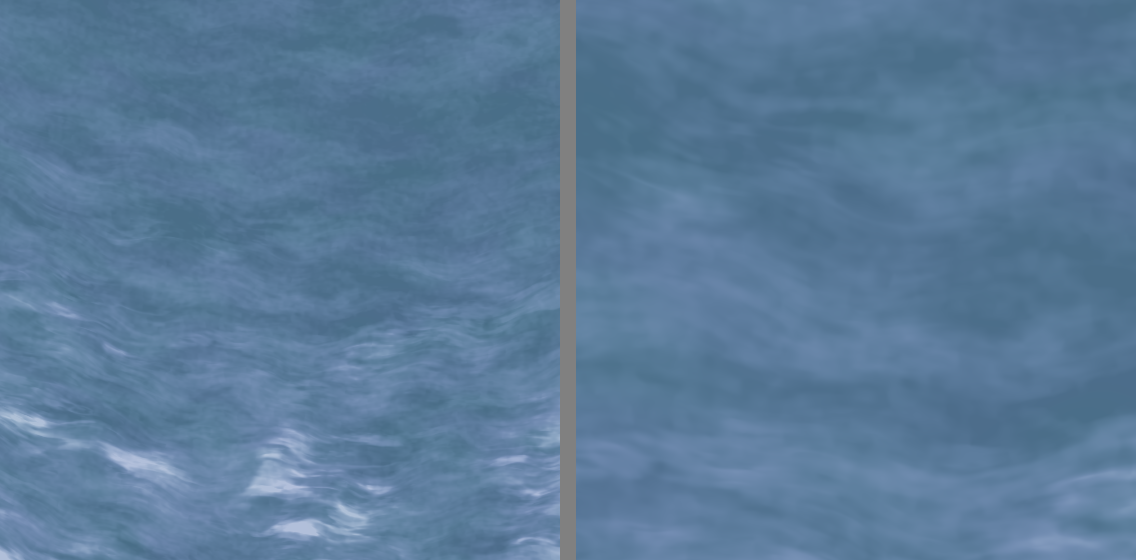
Left: the whole. Right: its middle third, enlarged.
Give the GLSL for this texture, as a WebGL 2 fragment shader.

```glsl
#version 300 es
precision highp float;

uniform vec2 u_resolution;
out vec4 fragColor;

vec3 hash3(vec2 cell) {
    vec3 q = fract(cell.xyx * vec3(0.1031, 0.1030, 0.0973));
    q += dot(q, q.yxz + 33.33);
    return fract((q.xxy + q.yzz) * q.zyx);
}

// Smooth cellular noise: random values blended around jittered cell points.
float cellNoise(vec2 p) {
    vec2 base = floor(p);
    float total = 0.0;
    float weightSum = 0.0001;
    for (int j = -1; j <= 1; j++) {
        for (int i = -1; i <= 1; i++) {
            vec2 cell = base + vec2(i, j);
            vec3 rnd = hash3(cell + 57.0);
            vec2 offset = cell + 0.15 + 0.7 * rnd.xy - p;
            float weight = pow(max(0.0, 1.3 - dot(offset, offset)), 3.0);
            total += weight * rnd.z;
            weightSum += weight;
        }
    }
    return total / weightSum;
}

float layeredNoise(vec2 p, float gain) {
    float sum = 0.0;
    float norm = 0.0;
    float amplitude = 1.0;
    for (int i = 0; i < 4; i++) {
        sum += amplitude * cellNoise(p);
        norm += amplitude;
        amplitude *= gain;
        p = p * 1.93 + vec2(17.3, 9.1);
    }
    return sum / norm;
}

// Bends the water sideways and gives the crests a shallow bowl shape.
vec2 warpWater(vec2 p) {
    p.y -= 0.30 * (p.x - 0.68) * (p.x - 0.68);
    p.y += 0.008 * sin(p.x * 19.0 + p.y * 9.0) + 0.004 * sin(p.x * 43.0 - p.y * 31.0 + 1.7);
    p.x += 0.020 * sin(p.y * 23.0 + 0.6) + 0.008 * sin(p.y * 61.0 + p.x * 8.0);
    return p;
}

// Thin threads follow the middle level of the noise.
float foamThread(vec2 p, float width) {
    float level = (layeredNoise(p, 0.6) - 0.5) / width;
    return exp(-level * level);
}

float foamPatch(vec2 p, float low, float high) {
    return smoothstep(low, high, layeredNoise(p, 0.65));
}

vec3 waterRamp(float tone) {
    vec3 deep = vec3(0.295, 0.430, 0.540);
    vec3 body = vec3(0.365, 0.495, 0.620);
    vec3 haze = vec3(0.440, 0.550, 0.690);
    vec3 foam = vec3(0.560, 0.650, 0.775);
    vec3 crest = vec3(0.690, 0.750, 0.850);
    float s = clamp(tone, 0.0, 1.0) * 4.0;
    vec3 color = mix(deep, body, clamp(s, 0.0, 1.0));
    color = mix(color, haze, clamp(s - 1.0, 0.0, 1.0));
    color = mix(color, foam, clamp(s - 2.0, 0.0, 1.0));
    return mix(color, crest, clamp(s - 3.0, 0.0, 1.0));
}

void main() {
    vec2 uv = gl_FragCoord.xy / u_resolution;
    vec2 p = warpWater(uv);

    // Foam thins out toward the calm water at the top.
    float activity = mix(1.0, 0.12, smoothstep(0.10, 0.92, uv.y + 0.10 * uv.x));

    // Broad swell and streaked haze.
    float swell = layeredNoise(p * vec2(4.0, 10.0) + 3.7, 0.6) - 0.5;
    float streaks = layeredNoise(p * vec2(11.0, 30.0) + 21.0, 0.7) - 0.5;
    float tone = 0.065 + 0.42 * swell + (0.30 + 0.35 * activity) * streaks + 0.14 * activity;

    // Crests gather in clusters, with finer flecks between them.
    float cluster = smoothstep(0.30, 0.72, cellNoise(p * vec2(4.5, 10.0) + 11.0));
    float threads = foamThread(p * vec2(5.0, 17.0) + 31.0, 0.04);
    float patches = foamPatch(p * vec2(5.5, 20.0) + 43.0, 0.50, 0.72);
    float flecks = foamPatch(p * vec2(10.0, 34.0) + 87.0, 0.52, 0.74);
    float crests = threads * (0.06 + 0.26 * cluster)
        + patches * (0.30 + 0.50 * cluster)
        + flecks * (0.25 + 0.40 * cluster);
    tone += 0.68 * activity * crests;

    // Faint mottling and a drift between teal and violet.
    float grain = cellNoise(uv * 125.0) - 0.5;
    float tint = cellNoise(p * vec2(12.0, 28.0) + 71.0) - 0.5;
    vec3 color = waterRamp(tone + 0.10 * grain);
    color += tint * vec3(0.020, -0.008, 0.022);

    fragColor = vec4(color, 1.0);
}
```
